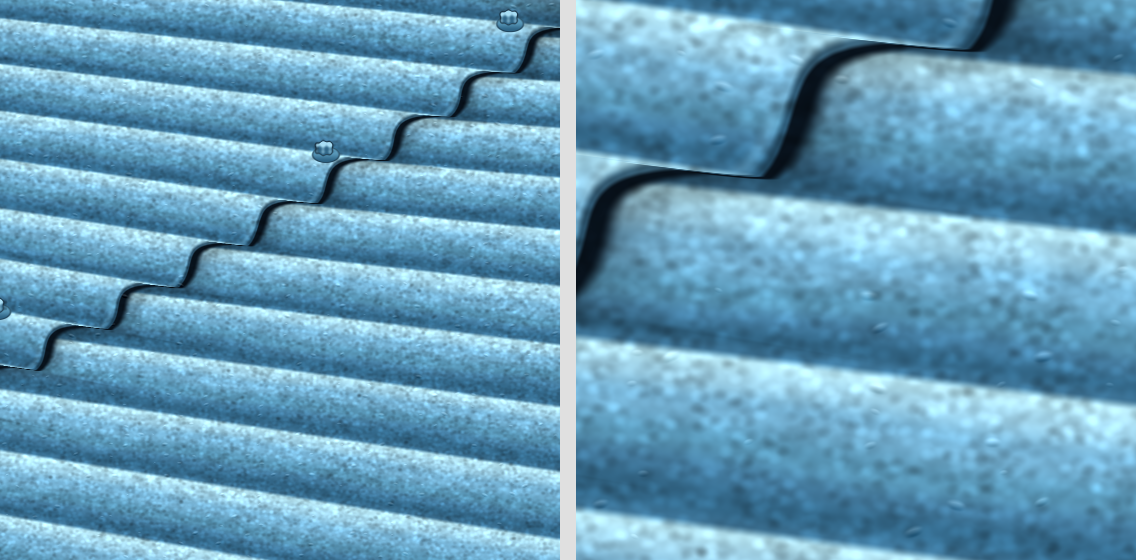
Left, the full canvas; right, a detail of the centre.
Give the GLSL for this texture, as a Shadertoy shader.

```glsl
const vec3 GLOW  = vec3(0.74, 0.94, 1.00);
const vec3 FROST = vec3(0.66, 0.87, 0.96);
const vec3 PALE  = vec3(0.48, 0.73, 0.87);
const vec3 STEEL = vec3(0.35, 0.60, 0.73);
const vec3 SLATE = vec3(0.28, 0.51, 0.66);
const vec3 DEEP  = vec3(0.18, 0.39, 0.52);
const vec3 INK   = vec3(0.03, 0.07, 0.11);

// Ridge k lies at depth x + y*k + z*k*k, with slope SLOPE.x + SLOPE.y*k
const vec3 UPPER_RIDGE = vec3(0.0352, 0.0805, 0.0011);
const vec2 UPPER_SLOPE = vec2(0.107, 0.0115);
const vec3 LOWER_RIDGE = vec3(0.0859, 0.0684, 0.00273);
const vec2 LOWER_SLOPE = vec2(0.062, 0.0122);
const vec3 TIP = vec3(0.875, -0.1172, -0.00104); // end of each upper ridge
const float ROW_HEIGHT = 0.086;
const float RIM_WIDTH = 0.007;
const float SHADOW_WIDTH = 0.021;
const float EXPOSURE = 0.96;
const float GRAIN = 0.15;
const float FLECK_DENSITY = 0.16;
const vec2 GRAIN_SCALE = vec2(170.0, 210.0);
const vec2 FLECK_SCALE = vec2(42.0, 56.0);

float hash(vec2 p) {
    return fract(sin(dot(p, vec2(127.1, 311.7))) * 4375.85);
}

// Soft cellular grain: scattered blobs of random sign
float grain(vec2 p) {
    vec2 base = floor(p);
    float sum = 0.0;
    for (int j = -1; j <= 1; j++)
    for (int i = -1; i <= 1; i++) {
        vec2 id = base + vec2(i, j);
        vec2 offset = id + vec2(hash(id), hash(id + 57.3)) - p;
        float weight = max(1.0 - dot(offset, offset), 0.0);
        sum += weight * weight * (2.0 * hash(id + 19.7) - 1.0);
    }
    return sum;
}

// Sparse specks, light above and dark below
float flecks(vec2 p) {
    vec2 id = floor(p);
    vec2 q = fract(p) - 0.3 - 0.4 * vec2(hash(id), hash(id + 31.0));
    q.y += q.x * (hash(id + 5.0) - 0.5);
    float size = mix(0.10, 0.26, hash(id + 11.0));
    float spot = smoothstep(size, 0.3 * size, length(q * vec2(0.8, 1.0)));
    return spot * step(hash(id + 73.0), FLECK_DENSITY) * clamp(0.3 - q.y * 9.0, -1.0, 1.0);
}

// Continuous row number at a point, y measured downwards
float rowAt(vec2 p, vec3 ridge, vec2 slope) {
    float b = ridge.y + slope.y * p.x;
    float c = ridge.x + slope.x * p.x - p.y;
    return (sqrt(max(b * b - 4.0 * ridge.z * c, 0.0)) - b) / (2.0 * ridge.z);
}

// Signed distance to the S-shaped sheet end, negative on the upper sheet
float sheetEnd(float x, float row, float t) {
    float tip = TIP.x + row * (TIP.y + row * TIP.z);
    float wear = 0.0008 * sin(t * 7.0 + row * 5.0);
    float curve = 0.0456 * (1.0 - exp(-8.0 * t)) + 0.013 * t + 0.0156 * pow(t, 6.0);
    float steep = (0.365 * exp(-8.0 * t) + 0.013 + 0.094 * pow(t, 5.0)) / ROW_HEIGHT;
    return (x - tip + curve + wear) / sqrt(1.0 + steep * steep);
}

// Light across one corrugation, from frosted ridge to dark valley
vec3 corrugation(float k, float x) {
    float row = floor(k), t = fract(k);
    float drift = 0.12 * (hash(vec2(row, 3.0)) - 0.5)
        + 0.03 * sin(x * 9.0 + row * 2.3) + 0.02 * sin(x * 23.0 + row * 4.1 + t * 6.0);
    float u = t + 4.0 * t * (1.0 - t) * drift;
    vec3 color = mix(GLOW, FROST, smoothstep(0.0, 0.12, u));
    color = mix(color, PALE, smoothstep(0.10, 0.31, u));
    color = mix(color, STEEL, smoothstep(0.33, 0.56, u));
    color = mix(color, SLATE, smoothstep(0.56, 0.72, u));
    color = mix(color, DEEP, 0.75 * smoothstep(0.68, 0.84, u) * (1.0 - 0.6 * smoothstep(0.86, 0.96, t)));
    return mix(color, GLOW, smoothstep(0.935, 1.0, t));
}

vec3 addBolts(vec3 color, vec2 p) {
    for (int i = 0; i < 3; i++) {
        float n = float(i), row = floor(3.5 * n) - 1.0;
        float x = 0.911 - 0.2 * n - 0.129 * n * n;
        float y = UPPER_RIDGE.x + row * (UPPER_RIDGE.y + row * UPPER_RIDGE.z)
            + x * (UPPER_SLOPE.x + UPPER_SLOPE.y * row);
        vec2 q = p - vec2(x, y);
        float washer = length(q * vec2(1.0, 1.7)) - 0.025;
        float lumps = 0.0015 * sin(q.x * 500.0 + n) + 0.0015 * sin(q.y * 420.0);
        float head = length((q + vec2(0.002, 0.012)) * vec2(1.0, 1.2)) - 0.015 + lumps;
        vec3 plate = mix(STEEL, DEEP, smoothstep(-0.004, 0.012, q.y));
        plate = mix(plate, INK, 0.5 * smoothstep(-0.005, 0.0, washer));
        color = mix(color, plate, smoothstep(0.002, -0.002, washer));
        color = mix(color, INK, 0.6 * smoothstep(0.005, 0.0, head));
        vec3 cap = mix(FROST, DEEP, smoothstep(-0.022, -0.002, q.y + 2.5 * lumps));
        color = mix(color, cap, smoothstep(0.001, -0.003, head));
    }
    return color;
}

void mainImage(out vec4 fragColor, in vec2 fragCoord) {
    vec2 p = fragCoord / iResolution.xy;
    p.y = 1.0 - p.y;

    float upperRow = rowAt(p, UPPER_RIDGE, UPPER_SLOPE);
    float lowerRow = rowAt(p, LOWER_RIDGE, LOWER_SLOPE);
    float row = floor(upperRow), t = fract(upperRow);
    float edge = mix(sheetEnd(p.x, row, t), sheetEnd(p.x, row + 1.0, 0.0),
                     smoothstep(0.95, 1.0, t));

    // Lower sheet, under the shadow of the overlap
    vec3 lower = corrugation(lowerRow, p.x);
    float reach = SHADOW_WIDTH * mix(0.3, 1.0, sin(3.14159 * t));
    lower *= 1.0 - 0.3 * smoothstep(0.06, 0.0, edge);
    lower = mix(lower, INK, smoothstep(reach, 0.35 * reach, edge));

    // Upper sheet with its rounded rim
    vec3 upper = corrugation(upperRow, p.x);
    upper = mix(upper, PALE, 0.3 * smoothstep(0.007, 0.0, abs(edge + 1.5 * RIM_WIDTH)));
    upper = mix(upper, mix(DEEP, INK, 0.4), 0.85 * smoothstep(-RIM_WIDTH, -0.3 * RIM_WIDTH, edge));
    vec3 color = mix(upper, lower, smoothstep(-0.0015, 0.0015, edge));

    // Dim far corner
    color *= EXPOSURE - 0.35 * smoothstep(0.75, 1.05, p.x - 1.6 * p.y);

    // Frost grain and scattered flecks
    float frost = grain(p * GRAIN_SCALE) + 0.6 * grain(p * GRAIN_SCALE * 0.45 + 40.0);
    color *= 1.0 + GRAIN * frost;
    color += 0.13 * flecks(p * FLECK_SCALE);

    fragColor = vec4(clamp(addBolts(color, p), 0.0, 1.0), 1.0);
}
```
